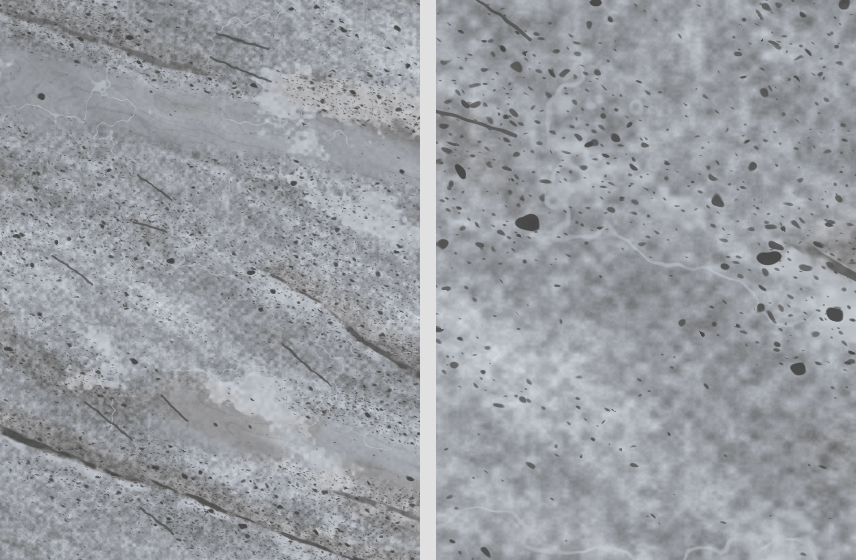
Left, the full canvas; right, a detail of the centre.
This texture is drawn by a Shadertoy shader. Its source:

```glsl
// Grey travertine slab: slanted sediment layers with calm bands and brown stains,
// chalky flecks, dark pits, hairline cracks and a few long mineral veins.
// Layered value noise in a rotated, warped frame; pits come from jittered cells.

#define TILT 0.385
#define BASE_TONE 0.632
#define LAYER_CONTRAST 0.30
#define STREAK_CONTRAST 0.20
#define GRAIN_CONTRAST 0.34
#define PIT_DENSITY 0.62
#define PIT_TONE 0.25
#define CHALK_TONE 0.775
#define CRACKS 9
#define COOL_TINT vec3(0.975, 1.0, 1.036)
#define BROWN_TINT vec3(1.01, 0.995, 0.995)

// Each vein: start and end along the layers, height across them, slope
const vec4 VEINS[4] = vec4[4](
    vec4(-0.25, 0.80, 0.215, 0.06), vec4(0.20, 0.66, 0.725, -0.22),
    vec4(0.44, 0.85, 0.300, 0.10), vec4(-0.45, 0.06, 0.945, 0.10));

float hash(vec2 p) {
    return fract(sin(dot(p, vec2(127.1, 311.7))) * 43758.5453);
}

float noise(vec2 p) {
    vec2 i = floor(p), f = fract(p);
    f = f * f * (3.0 - 2.0 * f);
    return mix(mix(hash(i), hash(i + vec2(1, 0)), f.x),
               mix(hash(i + vec2(0, 1)), hash(i + vec2(1, 1)), f.x), f.y);
}

float fbm(vec2 p) {
    float sum = 0.0, amp = 0.516;
    for (int i = 0; i < 5; i++) {
        sum += amp * noise(p);
        p = p * 2.03 + 17.3;
        amp *= 0.5;
    }
    return sum;
}

float bump(float d, float width) {
    return 1.0 - smoothstep(0.45 * width, width, abs(d));
}

// One elongated pit per cell, present with the given probability
float pits(vec2 q, float cells, float density) {
    vec2 g = q * cells * vec2(0.62, 1.0);
    g.x += 7.0 * hash(vec2(floor(g.y), cells));
    vec2 id = floor(g) + cells;
    vec2 jitter = vec2(hash(id + 3.1), hash(id + 8.7)) - 0.5;
    float size = hash(id + 5.3);
    float d = length(fract(g) - 0.5 - 0.5 * jitter) - mix(0.07, 0.25, size * size);
    float soft = 0.8 * cells / iResolution.y;
    return step(hash(id), density) * (1.0 - smoothstep(-soft, soft, d));
}

float segment(vec2 p, vec2 a, vec2 dir, float len) {
    float t = clamp(dot(p - a, dir), 0.0, len);
    return length(p - a - t * dir);
}

void mainImage(out vec4 fragColor, in vec2 fragCoord) {
    vec2 p = fragCoord / iResolution.y;
    float px = 1.0 / iResolution.y;
    float c = cos(TILT), s = sin(TILT);
    vec2 q = mat2(c, s, -s, c) * p;

    // Frame along (x) and across (y) the layers, bent by broad noise
    vec2 bend = vec2(fbm(q * vec2(4, 7)), fbm(q * vec2(4, 7) + 31.0)) - 0.5;
    vec2 w = q + vec2(0.12, 0.07) * bend;
    vec2 ragged = vec2(noise(p * 130.0), noise(p * 130.0 + 40.0)) - 0.5;

    // Calm, fine-grained bands
    float calm = bump(w.y - 0.86 - 0.20 * w.x, 0.075);
    calm = max(calm, bump(w.y - 0.34 - 0.15 * w.x, 0.055) * smoothstep(0.08, 0.25, w.x));

    // Veins: dark core, brown stain above, chalk ledge below
    float core = 0.0, stain = 0.0, ledge = 0.0;
    for (int i = 0; i < 4; i++) {
        vec4 v = VEINS[i];
        float d = w.y - v.z - v.w * w.x + 0.010 * (fbm(w * 22.0 + float(i)) - 0.5);
        float span = smoothstep(v.x, v.x + 0.06, w.x) * (1.0 - smoothstep(v.y - 0.08, v.y, w.x));
        float power = span * (1.0 - 0.16 * float(i));
        float girth = 0.0015 + 0.0055 * noise(vec2(w.x * 24.0, float(i) * 9.0));
        float broken = smoothstep(0.2, 0.55, noise(w * vec2(45, 90) + 4.0));
        core = max(core, power * broken * (1.0 - smoothstep(girth - px, girth + 1.5 * px, abs(d))));
        stain = max(stain, power * smoothstep(-0.012, 0.0, d) * (1.0 - smoothstep(0.015, 0.06, d)));
        ledge = max(ledge, power * bump(d + 0.014, 0.010));
    }

    // Sediment layers, streaks and grain
    float rough = 1.0 - 0.75 * calm;
    float tone = BASE_TONE + LAYER_CONTRAST * (fbm(w * vec2(2.5, 9)) - 0.5);
    tone += STREAK_CONTRAST * (fbm(w * vec2(10, 46) + 5.0) - 0.5) * (1.0 - 0.5 * calm);
    tone += GRAIN_CONTRAST * (fbm(p * 150.0) - 0.5) * rough;

    // Brown stains and thin contour lines inside the calm bands
    float brown = smoothstep(0.52, 0.66, fbm(w * vec2(3.5, 8) + 12.0));
    brown = max(0.8 * brown, stain);
    float contour = abs(fract(9.0 * fbm(w * vec2(3, 9) + 60.0)) - 0.5);
    tone -= 0.085 * brown + 0.035 * calm * (1.0 - smoothstep(0.02, 0.10, contour));

    // Chalky flecks and fine pale threads
    float chalk = smoothstep(0.59, 0.68, fbm(w * vec2(6, 11) + 23.0) + 0.14 * ragged.x);
    chalk = max(chalk, ledge * smoothstep(0.35, 0.6, noise(w * 38.0)));
    float thread = abs(fbm(p * 7.0 + 70.0) - 0.5);
    thread = (1.0 - smoothstep(0.002, 0.010, thread)) * smoothstep(0.5, 0.7, noise(p * 9.0 + 3.0));
    tone = mix(tone, CHALK_TONE + 0.12 * ragged.y, max(0.75 * chalk, 0.5 * thread));

    // Pits at several sizes, crowded in rough layers
    float crowd = smoothstep(0.42, 0.68, fbm(w * vec2(4, 11) + 45.0)) + 0.5 * stain + 0.07;
    crowd *= PIT_DENSITY * (1.0 - 0.95 * calm);
    float dark = 0.0, cells = 52.0;
    for (int i = 0; i < 4; i++) {
        float share = crowd * (0.25 + 0.22 * float(i));
        dark = max(dark, pits(q + 0.005 * ragged, cells, share) * (1.0 - 0.12 * float(i)));
        cells *= 1.55;
    }

    // Short hairline cracks
    for (int i = 0; i < CRACKS; i++) {
        vec2 seed = vec2(float(i) * 3.7, 11.0);
        vec2 start = vec2(0.75 * hash(seed), hash(seed + 1.3));
        float angle = -mix(0.15, 0.95, hash(seed + 2.9));
        float d = segment(p + 0.02 * bend + 0.003 * ragged, start,
                          vec2(cos(angle), sin(angle)), mix(0.04, 0.12, hash(seed + 4.1)));
        dark = max(dark, 0.75 * (1.0 - smoothstep(0.0006, 0.0006 + 1.4 * px, d)));
    }
    tone = mix(tone, PIT_TONE, 0.9 * max(dark, 0.85 * core));

    // Cool in the lights, neutral in the darks, warmer in the stains
    vec3 tint = mix(vec3(1.0), COOL_TINT, smoothstep(0.35, 0.62, tone));
    tint = mix(tint, BROWN_TINT, 0.7 * brown);
    fragColor = vec4(clamp(tone * tint, 0.0, 1.0), 1.0);
}
```
